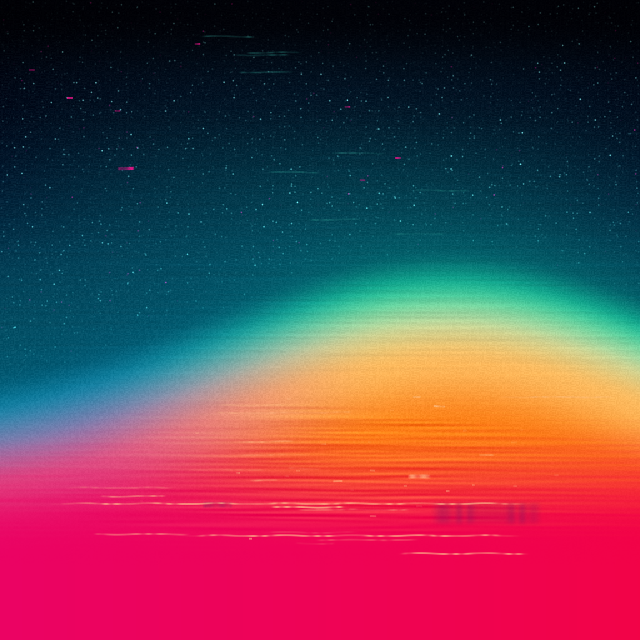
Give the GLSL for this background, as a three.js fragment shader.

```glsl
// A luminous dome rising from a hot pink sea under a starry teal night.
// Smooth colour ramps follow the height above a bell-shaped ridge; layered
// sines add brush strokes, and hashed cells and loops scatter stars and dashes.

#define RIDGE_BASE 0.325
#define RIDGE_RISE 0.23
#define RIDGE_X 0.70
#define RIDGE_WIDTH 0.51
#define STAR_DENSITY 0.42
#define STAR_RADIUS 0.0023
#define SEA_DASHES 46
#define SKY_DASHES 16
#define BRUSH_STRENGTH 0.085
#define GRAIN 0.05

varying vec2 vUv;

const vec3 MAGENTA = vec3(0.95, 0.08, 0.55);
const vec3 CREAM = vec3(1.0, 0.76, 0.55);

float hash(vec2 p) {
  return fract(sin(dot(p, vec2(127.1, 311.7))) * 43758.5);
}

float ridge(float x) {
  float d = (x - RIDGE_X) / RIDGE_WIDTH;
  return RIDGE_BASE + RIDGE_RISE * exp(-d * d);
}

// Fine, nearly level strokes, roughly -1 to 1
float brush(vec2 p) {
  float sum = 0.0;
  for (int i = 1; i <= 7; i++) {
    float k = float(i);
    float bend = 1.1 * sin(p.x * (3.0 + k) + k * 2.3);
    float fade = 0.5 + 0.5 * sin(p.x * (5.0 + 2.7 * k) + p.y * 31.0 * k);
    sum += fade * sin(p.y * (70.0 + 113.0 * k) + bend + k * k);
  }
  return sum / 2.5;
}

vec3 skyColor(vec2 p, float h, float right) {
  vec3 c = mix(vec3(0.015, 0.29, 0.37), vec3(0.012, 0.21, 0.28), smoothstep(0.57, 0.74, p.y));
  c = mix(c, vec3(0.008, 0.075, 0.14), smoothstep(0.69, 0.87, p.y));
  c = mix(c, vec3(0.004, 0.008, 0.03), smoothstep(0.84, 0.98, p.y));
  // Darker sides toward the top
  float side = abs(p.x - 0.53) * 2.0;
  c *= 1.0 - vec3(0.6, 0.5, 0.32) * side * side * smoothstep(0.45, 0.8, p.y);
  // Wide haze and soft rim of the dome
  vec3 haze = mix(vec3(0.0, 0.45, 0.58), vec3(0.01, 0.52, 0.50), right);
  vec3 rim = mix(vec3(0.10, 0.54, 0.68), vec3(0.12, 0.80, 0.62), right);
  c = mix(c, haze, 0.9 * exp(-max(h, 0.0) / 0.06));
  return mix(c, rim, 1.0 - smoothstep(-0.035, 0.055, h));
}

vec3 domeColor(vec3 sky, vec2 p, float h, float right) {
  vec3 pale = mix(vec3(0.55, 0.48, 0.68), vec3(0.77, 0.85, 0.62), right);
  vec3 warm = mix(vec3(0.86, 0.35, 0.54), vec3(0.99, 0.73, 0.37), right);
  vec3 deep = mix(vec3(0.90, 0.14, 0.43), vec3(0.99, 0.49, 0.08), right);
  vec3 c = mix(sky, pale, smoothstep(0.015, -0.075, h));
  c = mix(c, warm, smoothstep(-0.045, -0.125, h));
  c = mix(c, deep, smoothstep(-0.11, -0.23, h));
  // The sea takes over toward the bottom
  vec3 sea = mix(vec3(0.92, 0.01, 0.39), vec3(0.95, 0.01, 0.28), p.x);
  float level = p.y - 0.03 * (p.x - 0.5) + 0.008 * brush(p);
  return mix(c, sea, 1.0 - smoothstep(0.14, 0.34, level));
}

// One jittered star per cell; returns its coloured light
vec3 stars(vec2 p, float cells, float seed) {
  vec2 id = floor(p * cells);
  vec2 spot = 0.2 + 0.6 * vec2(hash(id + seed), hash(id + seed + 7.3));
  float d = length(fract(p * cells) - spot) / cells;
  float power = hash(id + seed + 31.7);
  vec3 tint = mix(vec3(0.50, 0.85, 0.80), MAGENTA, step(0.95, hash(id + seed + 3.9)));
  float lit = step(hash(id + seed + 19.1), STAR_DENSITY) * (0.12 + 0.88 * pow(power, 4.0));
  return tint * lit * (1.0 - smoothstep(0.0, STAR_RADIUS, d));
}

// Level dash with tapered ends and an uneven, broken body
float dash(vec2 p, vec2 center, float halfLength, float thickness) {
  vec2 d = abs(p - center - vec2(0.0, 0.0006 * sin(p.x * 60.0)));
  float body = 0.7 + 0.3 * sin(p.x * 170.0 + 3.0 * sin(p.x * 71.0 + center.y * 90.0));
  return body * (1.0 - smoothstep(halfLength * 0.75, halfLength, d.x))
       * (1.0 - smoothstep(thickness * 0.4, thickness, d.y));
}

void main() {
  vec2 p = vUv;
  float h = p.y - ridge(p.x);
  float right = smoothstep(0.1, 0.62, p.x);
  vec3 color = domeColor(skyColor(p, h, right), p, h, right);

  // Strokes: strong across the glowing water, faint elsewhere
  float water = smoothstep(0.15, 0.22, p.y) * (1.0 - smoothstep(0.31, 0.40, p.y));
  water *= exp(-pow((p.x - 0.54) / 0.26, 2.0));
  float stroke = brush(p);
  color += stroke * BRUSH_STRENGTH * water * vec3(0.5, 1.3, 0.6);
  color *= 1.0 + 0.035 * stroke * smoothstep(0.35, 0.5, p.y);

  // Dusky smudges lying on the water
  float smudge = dash(p, vec2(0.76, 0.198), 0.09, 0.022) + dash(p, vec2(0.34, 0.211), 0.025, 0.006);
  color = mix(color, vec3(0.55, 0.08, 0.36), 0.4 * smudge);

  // Stars fade out at the rim and toward the top
  float starry = smoothstep(0.02, 0.14, h) * (1.0 - 0.6 * smoothstep(0.85, 1.0, p.y));
  color += starry * (stars(p, 36.0, 1.0) + 0.75 * stars(p, 67.0, 5.0) + 0.4 * stars(p, 118.0, 9.0));

  // Long bright reflections, then short scattered ones
  float streak = dash(p, vec2(0.46, 0.213), 0.39, 0.0021) + dash(p, vec2(0.55, 0.163), 0.27, 0.0021)
    + dash(p, vec2(0.725, 0.135), 0.105, 0.0021) + dash(p, vec2(0.655, 0.255), 0.019, 0.0045);
  color = mix(color, CREAM, 0.65 * min(streak, 1.0));
  for (int i = 0; i < SEA_DASHES; i++) {
    vec2 id = vec2(float(i), 4.0);
    float spread = hash(id) + hash(id + 5.0) - 1.0;
    vec2 center = vec2(0.56 + 0.45 * spread, mix(0.15, 0.38, hash(id + 11.0)));
    float size = hash(id + 23.0);
    float mark = dash(p, center, 0.003 + 0.11 * pow(size, 4.0), 0.0021);
    color = mix(color, CREAM, mark * (0.15 + 0.6 * pow(hash(id + 37.0), 2.0)));
  }

  // Sparse, faint teal dashes and tiny magenta ones in the sky
  for (int i = 0; i < SKY_DASHES; i++) {
    vec2 id = vec2(float(i), 9.0);
    float pink = step(0.7, hash(id + 29.0));
    vec2 center = vec2(mix(0.3 + 0.4 * hash(id), hash(id), pink), mix(0.62, 0.95, hash(id + 13.0)));
    float mark = dash(p, center, mix(0.045, 0.005, pink), 0.002) * smoothstep(0.04, 0.1, h);
    color = mix(color, mix(vec3(0.2, 0.65, 0.6), MAGENTA, pink), mark * mix(0.3, 0.8, pink));
  }
  color = mix(color, MAGENTA, 0.9 * dash(p, vec2(0.197, 0.737), 0.014, 0.0035));

  // Fine cell grain
  float grain = hash(floor(p * 512.0)) - 0.5;
  color += grain * GRAIN * smoothstep(0.1, 0.4, p.y) * (1.0 - 0.7 * smoothstep(0.8, 1.0, p.y));
  gl_FragColor = vec4(clamp(color, 0.0, 1.0), 1.0);
}
```
